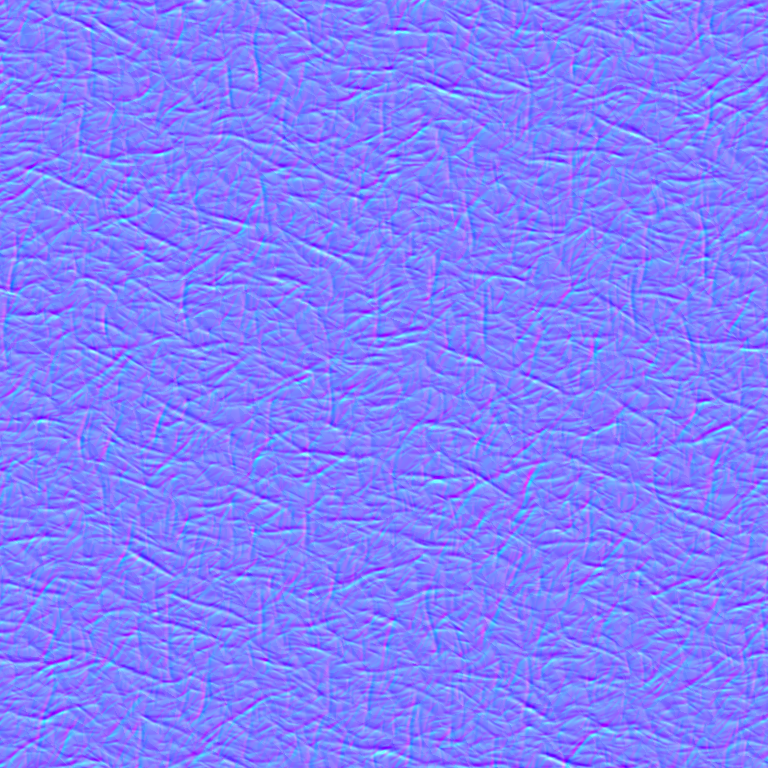
Write a Shadertoy shader that draws this texture map.

```glsl
// Tangent-space normal map of fine creased leather.
// Tilts of scattered straight grooves and of domed Voronoi cells are summed
// analytically, then encoded as red (x) and green (y) under a full blue.

vec3 hash3(vec2 p) {
    vec3 q = fract(vec3(p.xyx) * vec3(0.1031, 0.1030, 0.0973));
    q += dot(q, q.yxz + 33.33);
    return fract((q.xxy + q.yzz) * q.zyx);
}

// Tilt of random tapered grooves, a few per grid cell
vec2 creases(vec2 uv, float cells, float width, int perCell) {
    vec2 p = uv * cells, home = floor(p), tilt = vec2(0.0);
    float w = max(width, 0.8 / iResolution.y) * cells;
    for (int j = -1; j <= 1; j++)
    for (int i = -1; i <= 1; i++)
    for (int k = 0; k < perCell; k++) {
        vec2 id = home + vec2(i, j);
        vec3 place = hash3(id + float(k) * 37.0 + cells * 3.0);
        vec3 shape = hash3(id + float(k) * 53.0 + cells * 7.0 + 211.0);

        // Half lie nearly level, half lean steeply to the right
        float angle = place.z < 0.5 ? -0.08 + (shape.x - 0.5) * 0.95
                                    : 1.05 + (shape.x - 0.5) * 1.3;
        vec2 along = vec2(cos(angle), sin(angle));
        vec2 across = vec2(-along.y, along.x);

        vec2 q = p - id - place.xy;
        float halfLength = mix(0.5, 0.95, shape.y);
        float taper = 1.0 - smoothstep(0.4, 1.0, abs(dot(q, along)) / halfLength);
        float x = dot(q, across) / w;
        tilt -= across * x * exp(-x * x) * taper * mix(0.4, 1.0, shape.z);
    }
    return tilt;
}

// Tilt of domed cells that fall away toward their nearest border
vec2 domes(vec2 uv, float cells, float width) {
    vec2 p = uv * cells, home = floor(p);
    vec2 nearest = vec2(9.0), second = vec2(9.0);
    for (int j = -1; j <= 1; j++)
    for (int i = -1; i <= 1; i++) {
        vec2 id = home + vec2(i, j);
        vec2 r = id + hash3(id + cells).xy - p;
        if (dot(r, r) < dot(nearest, nearest)) {
            second = nearest;
            nearest = r;
        } else if (dot(r, r) < dot(second, second)) {
            second = r;
        }
    }
    vec2 outward = normalize(second - nearest);
    float x = max(dot(0.5 * (nearest + second), outward), 0.0) / (width * cells);
    return outward * x * exp(-x);
}

void mainImage(out vec4 fragColor, in vec2 fragCoord) {
    vec2 uv = fragCoord / iResolution.y;

    // Gentle bending of the grooves
    uv += 0.004 * sin(uv.yx * vec2(33.0, 27.0) + vec2(0.7, 2.1))
        + 0.0015 * sin(uv.yx * vec2(81.0, 94.0) + uv * 40.0);

    // Long, medium and fine grooves over two sizes of cells
    vec2 tilt = 0.70 * creases(uv, 14.0, 0.0034, 2)
              + 0.43 * creases(uv, 28.0, 0.0029, 3)
              + 0.32 * creases(uv, 55.0, 0.0022, 2)
              + 0.26 * domes(uv, 27.0, 0.0032)
              + 0.14 * domes(uv, 62.0, 0.0024);

    // Encode, with the sideways tilt flatter than the upright one
    vec2 encoded = vec2(0.505, 0.5) + tilt * vec2(0.74, 1.0);
    fragColor = vec4(clamp(encoded, 0.0, 1.0), 1.0, 1.0);
}
```
